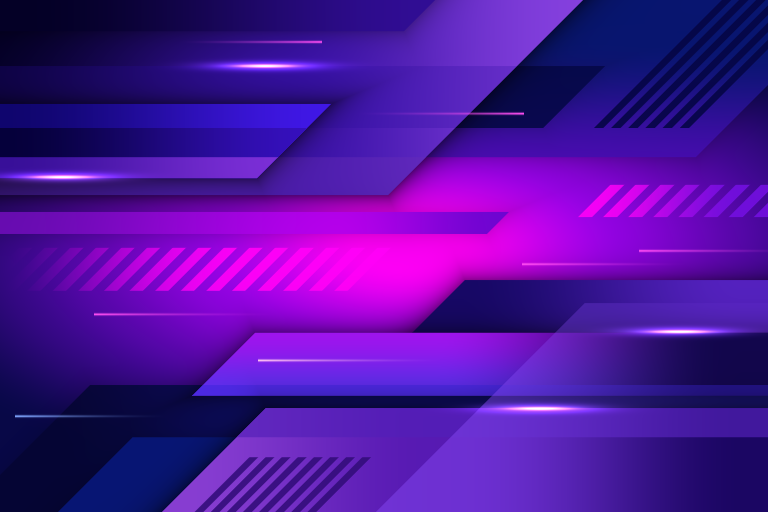
Give the GLSL for this background, as a Shadertoy shader.

```glsl
// Layered slanted panels with hatching, light streaks and flares over a magenta glow.
#define GLOW_CENTRE vec2(0.80, 0.485)
#define GLOW_SIZE vec2(1.0, 0.45)
#define MAGENTA vec3(1.0, 0.0, 0.97)
#define VIOLET vec3(0.60, 0.01, 0.91)
#define INDIGO vec3(0.27, 0.03, 0.60)
#define NAVY vec3(0.03, 0.03, 0.28)
#define NIGHT vec3(0.015, 0.0, 0.15)
#define LILAC vec3(0.52, 0.25, 0.87)
#define SHADOW_REACH 0.022
#define STREAK_WIDTH 0.0023

// Antialiased coverage of a signed distance.
float cover(float d) { return clamp(0.5 - d * iResolution.y, 0.0, 1.0); }

// Horizontal slab cut by a 45 degree edge; side 1 keeps the left, -1 the right.
float slab(vec2 p, float top, float bottom, float edge, float side) {
    float cut = side * (p.x + p.y - edge) * 0.7071;
    return max(max(top - p.y, p.y - bottom), cut);
}

// Diagonal stripes along the slanted coordinate.
float hatch(float s, float start, float period, float duty) {
    float f = fract((s - start) / period - 0.5 * duty + 0.5) - 0.5;
    return cover((abs(f) - 0.5 * duty) * period * 0.7071);
}

vec3 ramp(vec3 a, vec3 b, float from, float to, float x) {
    return mix(a, b, smoothstep(from, to, x));
}

// Lays a panel over the colour with a soft shadow around it.
void lay(inout vec3 col, float d, vec3 paint, float alpha, float shadow) {
    col *= 1.0 - shadow * exp(-max(d, 0.0) / SHADOW_REACH);
    col = mix(col, paint, alpha * cover(d));
}

vec3 backdrop(vec2 p) {
    float r = length((p - GLOW_CENTRE) / GLOW_SIZE);
    vec3 col = ramp(MAGENTA, VIOLET, 0.08, 0.42, r);
    col = ramp(col, INDIGO, 0.32, 0.78, r);
    return ramp(col, NAVY, 0.65, 1.08, r);
}

void upperPanels(inout vec3 col, vec2 p) {
    float s = p.x + p.y;
    // Blue panel at the right with dark hatching
    vec3 blue = ramp(vec3(0.03, 0.09, 0.46), vec3(0.27, 0.05, 0.69), 0.08, 0.33, p.y);
    lay(col, slab(p, -1.0, 0.307, 1.666, 1.0), blue, 0.9, 0.15);
    float lines = hatch(s, 1.41, 0.0335, 0.55) * step(1.40, s) * step(s, 1.605);
    col = mix(col, vec3(0.02, 0.02, 0.27), lines * cover(p.y - 0.25) * 0.9);
    lay(col, slab(p, 0.129, 0.25, 1.311, 1.0), vec3(0.02, 0.03, 0.28), 0.9, 0.1);

    // Large violet panel with tinted bands
    vec3 paint = ramp(NIGHT, vec3(0.23, 0.07, 0.66), 0.0, 0.72, p.x + 0.6 * p.y);
    paint = ramp(paint, LILAC, 0.55, 1.15, p.x);
    float panel = slab(p, -1.0, 0.381, 1.139, 1.0);
    lay(col, panel, paint, 1.0, 0.5);
    lay(col, max(panel, slab(p, 0.129, 0.25, 1.311, 1.0)), vec3(0.16, 0.04, 0.62), 0.25, 0.0);
    lay(col, max(panel, 0.307 - p.y), vec3(0.40, 0.17, 0.72), 0.45, 0.0);

    // Dark top band and three-tone blue bar
    paint = ramp(NIGHT, vec3(0.19, 0.05, 0.58), 0.05, 0.85, p.x);
    lay(col, slab(p, -1.0, 0.061, 0.85, 1.0), paint, 1.0, 0.25);
    float bar = slab(p, 0.203, 0.348, 0.85, 1.0);
    paint = ramp(vec3(0.06, 0.02, 0.43), vec3(0.25, 0.09, 0.90), 0.0, 0.65, p.x);
    lay(col, bar, paint, 1.0, 0.5);
    paint = ramp(vec3(0.02, 0.0, 0.23), vec3(0.21, 0.06, 0.74), 0.0, 0.62, p.x);
    lay(col, max(bar, 0.25 - p.y), paint, 1.0, 0.0);
    paint = ramp(vec3(0.22, 0.06, 0.60), vec3(0.48, 0.18, 0.84), 0.0, 0.55, p.x);
    lay(col, max(bar, 0.307 - p.y), paint, 1.0, 0.0);
}

void middlePanels(inout vec3 col, vec2 p) {
    float s = p.x + p.y;
    vec3 paint = ramp(vec3(0.43, 0.05, 0.72), vec3(0.70, 0.0, 0.93), 0.0, 0.65, p.x);
    paint = ramp(paint, vec3(0.40, 0.02, 0.82), 0.65, 0.98, p.x);
    lay(col, slab(p, 0.414, 0.457, 1.408, 1.0), paint, 0.9, 0.12);

    // Pink hatching, fading outwards
    float left = hatch(s, 1.121, 0.05, 0.52) * cover(slab(p, 0.484, 0.568, 1.25, 1.0));
    col = mix(col, MAGENTA, left * smoothstep(0.0, 0.5, p.x) * 0.95);
    float right = hatch(s, 1.553, 0.049, 0.56) * cover(slab(p, 0.361, 0.424, 1.55, -1.0));
    paint = ramp(MAGENTA, vec3(0.45, 0.06, 0.88), 1.15, 1.45, p.x);
    col = mix(col, paint, right * 0.9);
}

void lowerPanels(inout vec3 col, vec2 p) {
    float s = p.x + p.y;
    // Navy panels at the left
    vec3 paint = ramp(vec3(0.02, 0.02, 0.20), vec3(0.05, 0.07, 0.50), 0.1, 0.75, p.x);
    lay(col, slab(p, 0.752, 2.0, 0.928, -1.0), paint, 0.92, 0.1);
    lay(col, slab(p, 0.854, 2.0, 1.113, -1.0), vec3(0.03, 0.09, 0.48), 0.9, 0.1);

    // Dark bar, bright bar and its blue rim
    paint = ramp(vec3(0.09, 0.03, 0.40), vec3(0.33, 0.13, 0.75), 0.9, 1.45, p.x);
    lay(col, slab(p, 0.547, 0.65, 1.455, -1.0), paint, 1.0, 0.4);
    paint = ramp(vec3(0.62, 0.08, 0.93), vec3(0.36, 0.18, 0.92), 0.65, 0.77, p.y);
    paint = ramp(paint, vec3(0.03, 0.0, 0.24), 0.85, 1.4, p.x);
    float bar = slab(p, 0.65, 0.773, 1.148, -1.0);
    lay(col, bar, paint, 1.0, 0.4);
    lay(col, max(bar, 0.752 - p.y), vec3(0.20, 0.13, 0.85), 0.4, 0.0);

    // Bottom panel, its top strip and the translucent overlay
    paint = ramp(vec3(0.53, 0.24, 0.82), vec3(0.34, 0.10, 0.70), 0.35, 0.85, p.x);
    paint = ramp(paint, vec3(0.07, 0.0, 0.34), 0.9, 1.45, p.x);
    float panel = slab(p, 0.797, 2.0, 1.316, -1.0);
    lay(col, panel, paint, 1.0, 0.5);
    lay(col, max(panel, p.y - 0.854), vec3(0.32, 0.12, 0.72), 0.65, 0.0);
    float veil = mix(0.5, 0.08, smoothstep(0.85, 1.45, p.x));
    lay(col, slab(p, 0.592, 2.0, 1.734, -1.0), vec3(0.52, 0.28, 0.95), veil, 0.0);
    float lines = hatch(s, 1.38, 0.0315, 0.55) * step(1.37, s) * step(s, 1.622);
    col = mix(col, vec3(0.20, 0.05, 0.48), lines * cover(0.893 - p.y) * 0.9);
}

void lights(inout vec3 col, vec2 p) {
    // Streaks: head position and signed tail length
    vec3 streaks[7] = vec3[7](vec3(0.628, 0.082, -0.28), vec3(1.023, 0.222, -0.33),
        vec3(0.184, 0.614, 0.36), vec3(0.504, 0.704, 0.36), vec3(0.03, 0.813, 0.30),
        vec3(1.248, 0.490, 0.32), vec3(1.02, 0.516, 0.32));
    for (int i = 0; i < 7; i++) {
        float t = (p.x - streaks[i].x) / streaks[i].z;
        float y = (p.y - streaks[i].y) / STREAK_WIDTH;
        vec3 tint = i == 4 ? vec3(0.5, 0.65, 1.0) : vec3(1.0, i == 3 ? 0.75 : 0.3, 0.95);
        col = mix(col, tint, step(0.0, t) * pow(max(1.0 - t, 0.0), 1.6) * exp(-y * y));
    }
    // Flares: a wide violet halo with a thin white core
    vec2 flares[4] = vec2[4](vec2(0.518, 0.129), vec2(0.121, 0.346),
        vec2(1.328, 0.648), vec2(1.055, 0.798));
    for (int i = 0; i < 4; i++) {
        vec2 q = p - flares[i];
        col += vec3(0.45, 0.2, 0.8) * exp(-dot(q, q * vec2(90.0, 14000.0)));
        col += vec3(1.0, 0.8, 0.9) * exp(-dot(q, q * vec2(380.0, 120000.0)));
    }
}

void mainImage(out vec4 fragColor, in vec2 fragCoord) {
    // Units of canvas height, y running down from the top
    vec2 uv = fragCoord / iResolution.xy;
    vec2 p = vec2(1.5 * uv.x, 1.0 - uv.y);
    vec3 col = backdrop(p);
    upperPanels(col, p);
    middlePanels(col, p);
    lowerPanels(col, p);
    lights(col, p);
    fragColor = vec4(clamp(col, 0.0, 1.0), 1.0);
}
```
